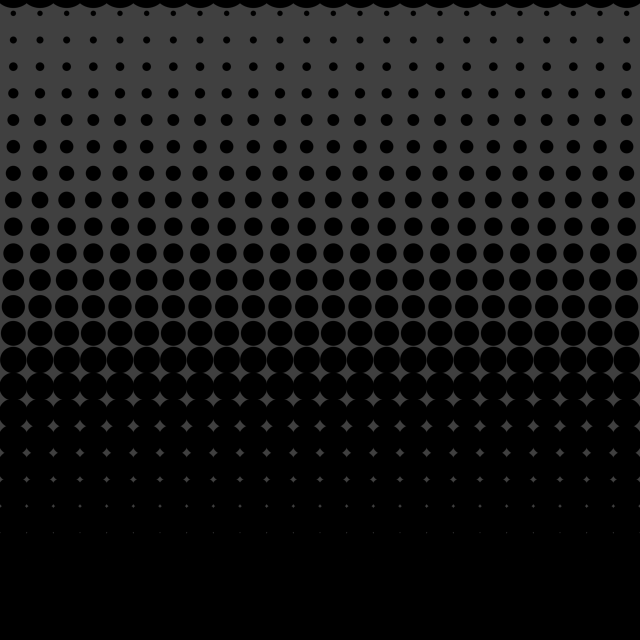
Reproduce this pattern procedurally as a WebGL 2 fragment shader.

```glsl
#version 300 es
precision highp float;
// Halftone gradient: a square grid of black dots on dark grey whose radius
// grows row by row from top to bottom until the dots merge into solid black.
// Rows repeat vertically, so the largest dots also show along the top edge.

#define CELLS 24.0
#define RADIUS_TOP 0.1
#define RADIUS_BOTTOM 0.8
#define EDGE_PIXELS 0.7
#define GROUND vec3(0.25)
#define INK vec3(0.0)

uniform vec2 u_resolution;
out vec4 fragColor;

// Dot radius in cell units; rows count down from the top and wrap around.
float dotRadius(float row) {
    return mix(RADIUS_TOP, RADIUS_BOTTOM, mod(row, CELLS) / (CELLS - 1.0));
}

// Signed distance to the dots of this row and its two neighbours.
// Dots in one row are equal, so only the nearest column matters.
float halftoneDistance(vec2 p) {
    float dx = fract(p.x) - 0.5;
    float row = floor(p.y);
    float d = 1e3;
    for (int i = -1; i <= 1; i++) {
        float r = row + float(i);
        d = min(d, length(vec2(dx, p.y - r - 0.5)) - dotRadius(r));
    }
    return d;
}

void main() {
    // Grid coordinates, with y running down from the top edge
    vec2 uv = gl_FragCoord.xy / u_resolution;
    vec2 grid = vec2(uv.x, 1.0 - uv.y) * CELLS;

    // Antialiased blend from ink to ground
    float edge = EDGE_PIXELS * CELLS / min(u_resolution.x, u_resolution.y);
    float ground = smoothstep(-edge, edge, halftoneDistance(grid));
    fragColor = vec4(mix(INK, GROUND, ground), 1.0);
}
```
